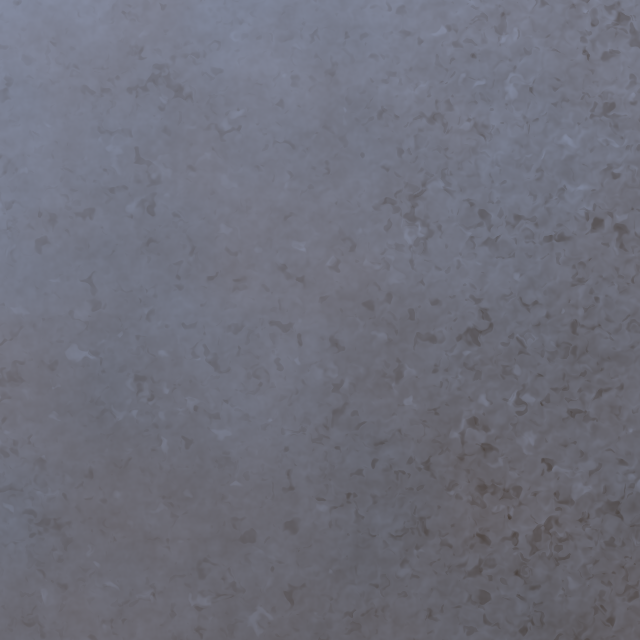
Reproduce this texture procedurally as a Shadertoy shader.

```glsl
// Weathered blue-grey stone slab with soft mottling, dark pits and pale flecks
const vec3 SHADOW_GREY = vec3(0.37, 0.36, 0.38);
const vec3 SKY_GREY = vec3(0.49, 0.51, 0.58);
const mat2 OCTAVE_TURN = mat2(0.8, 0.6, -0.6, 0.8);

float hash(vec2 p) {
    return fract(sin(dot(p, vec2(127.1, 311.7))) * 43758.5453);
}

// Smooth value noise, 0 to 1
float noise(vec2 p) {
    vec2 cell = floor(p);
    vec2 f = fract(p);
    vec2 s = f * f * f * (f * (f * 6.0 - 15.0) + 10.0);
    float low = mix(hash(cell), hash(cell + vec2(1.0, 0.0)), s.x);
    float high = mix(hash(cell + vec2(0.0, 1.0)), hash(cell + vec2(1.0, 1.0)), s.x);
    return mix(low, high, s.y);
}

// Layered noise, centred near 0.5
float fbm(vec2 p, int octaves) {
    float sum = 0.0;
    float total = 0.0;
    float amplitude = 1.0;
    for (int i = 0; i < octaves; i++) {
        sum += amplitude * noise(p);
        total += amplitude;
        amplitude *= 0.55;
        p = OCTAVE_TURN * p * 2.03 + 17.3;
    }
    return sum / total;
}

// Bend the coordinates so that marks get ragged outlines
vec2 warp(vec2 p, float scale, float amount) {
    vec2 bend = vec2(fbm(p * scale, 2), fbm(p * scale + 41.7, 2));
    return p + amount * (bend - 0.5);
}

// Small soft-edged marks, gathered into loose patches
float marks(vec2 p, float scale, float threshold, float patchScale, float seed) {
    float grain = fbm(p * scale + seed, 2);
    float cluster = fbm(p * patchScale + seed * 1.7, 3);
    float limit = threshold - 0.3 * (cluster - 0.5);
    return smoothstep(limit, limit + 0.2, grain);
}

// Slope of the surface toward the light at the upper left
float relief(vec2 p, float scale) {
    vec2 toLight = vec2(-0.0025, 0.0035);
    return fbm(p * scale - toLight * scale, 2) - fbm(p * scale + toLight * scale, 2);
}

// Broad light falling from the upper left corner
float lightFall(vec2 p) {
    return 0.39 + 0.45 * p.y + 0.25 * p.y * p.y - 0.37 * p.x;
}

void mainImage(out vec4 fragColor, in vec2 fragCoord) {
    vec2 uv = fragCoord / iResolution.xy;
    vec2 ragged = warp(uv, 55.0, 0.02);

    // The right side is rougher than the left
    float roughness = smoothstep(0.3, 1.0, uv.x + 0.35 * (fbm(uv * 4.0 + 8.0, 3) - 0.5));

    // Clouds, mottling and fine grain
    float tone = lightFall(uv);
    tone += 0.38 * (fbm(uv * 4.5 + 3.1, 4) - 0.5);
    tone += 0.24 * (fbm(ragged * 24.0 + 9.4, 3) - 0.5);
    tone += 0.16 * (fbm(uv * 95.0 + 5.2, 2) - 0.5);

    // Dark pits, pale flecks and raised edges
    float pits = marks(ragged, 52.0, 0.66, 7.0, 12.6);
    float tinyPits = marks(ragged, 85.0, 0.69, 9.0, 31.9);
    float flecks = marks(ragged, 42.0, 0.74, 6.0, 57.3);
    tone -= pits * mix(0.26, 0.46, roughness);
    tone -= tinyPits * mix(0.12, 0.32, roughness);
    tone += flecks * mix(0.26, 0.36, roughness);
    tone += relief(ragged, 60.0) * mix(0.10, 0.42, roughness);

    // Tone ramp with a faint warm and cool drift
    vec3 color = mix(SHADOW_GREY, SKY_GREY, tone + 0.04);
    float drift = fbm(uv * 5.0 + 71.0, 3) - 0.5;
    color += drift * vec3(0.018, -0.004, -0.022);

    fragColor = vec4(clamp(color, 0.0, 1.0), 1.0);
}
```
